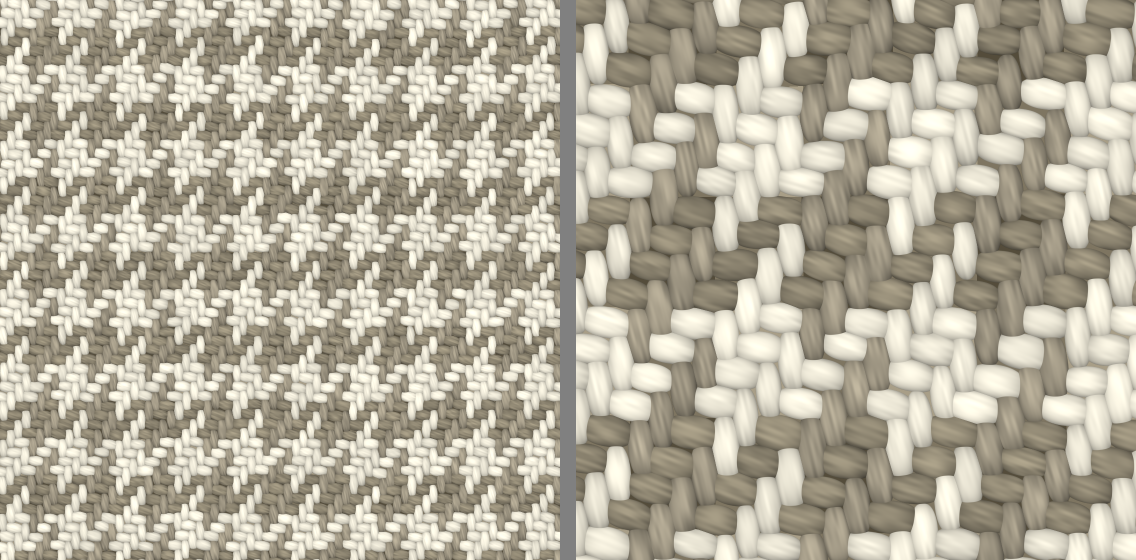
Left, the full canvas; right, a detail of the centre.
Reproduce this texture procedurally as a Shadertoy shader.

```glsl
const vec2 REPEATS = vec2(9.6, 7.5);        // checks across and down
const float THREADS = 8.0;                  // threads per check, half light, half dark
const float WEFT_START = 1.0;               // first light weft thread
const vec2 WARP_HALF = vec2(0.63, 1.12);    // half size of a float, in threads
const vec2 WEFT_HALF = vec2(1.23, 0.57);
const float ROUNDNESS = 2.3;                // superellipse exponent
const float TILT = 0.09;
const float JITTER = 0.16;
const float WOBBLE = 0.35;
const float EDGE_TONE = 0.56;
const float FIBRE = 0.17;
const float YARN_VARIATION = 0.10;
const vec2 LIGHT_DIR = vec2(-0.035, 0.06);
const vec3 CREAM = vec3(0.985, 0.965, 0.895);
const vec3 TAUPE_WARP = vec3(0.665, 0.630, 0.550);
const vec3 TAUPE_WEFT = vec3(0.605, 0.570, 0.485);
const vec3 GAP_DARK = vec3(0.33, 0.30, 0.23);
const vec3 GAP_LIGHT = vec3(0.66, 0.62, 0.53);
const int SAMPLES = 2;                      // supersampling per axis

float hash(vec2 p) {
    vec3 q = fract(p.xyx * 0.1031);
    q += dot(q, q.yzx + 33.33);
    return fract((q.x + q.y) * q.z);
}

float noise(vec2 p) {
    vec2 cell = floor(p), f = fract(p);
    f = f * f * (3.0 - 2.0 * f);
    return mix(mix(hash(cell), hash(cell + vec2(1, 0)), f.x),
               mix(hash(cell + vec2(0, 1)), hash(cell + 1.0), f.x), f.y);
}

bool isLight(float thread) {
    return mod(thread, THREADS) < 0.5 * THREADS;
}

// Lays one rounded float of yarn over whatever is lower
void layFloat(vec2 p, vec2 centre, bool isWarp, float soft,
              inout float top, inout vec3 colour) {
    vec2 seed = centre * 2.0;
    vec2 shift = vec2(hash(seed + 11.0), hash(seed + 47.0)) - 0.5;
    vec2 offset = p - centre - JITTER * shift;
    offset += TILT * (isWarp ? vec2(offset.y, 0.0) : vec2(0.0, offset.x));

    vec2 halfSize = (isWarp ? WARP_HALF : WEFT_HALF)
                  * (0.95 + 0.12 * hash(seed + 83.0));
    vec2 d = offset / halfSize;
    vec2 curve = pow(abs(d), vec2(ROUNDNESS));
    float height = 1.0 - curve.x - curve.y;

    // Twisted fibres run along the yarn
    vec2 yarn = isWarp ? d.yx : d;
    vec2 strand = vec2(yarn.x * 1.5, yarn.y * 4.0 + yarn.x * 1.6);
    float fibre = noise(strand + seed * 7.0) - 0.5;

    bool light = isWarp ? isLight(centre.x) : isLight(centre.y - WEFT_START);
    vec3 dye = light ? CREAM : (isWarp ? TAUPE_WARP : TAUPE_WEFT);
    float tone = mix(EDGE_TONE, 1.0, sqrt(clamp(height, 0.0, 1.0)));
    tone += dot(d, LIGHT_DIR) + fibre * FIBRE * (light ? 0.6 : 1.4);
    tone += YARN_VARIATION * (hash(seed + 29.0) - 0.5);

    colour = mix(colour, dye * tone, smoothstep(-soft, soft, height - top));
    top = max(top, height);
}

vec3 weave(vec2 p, float soft) {
    // Uneven thread paths
    p += WOBBLE * (vec2(noise(p * 0.23), noise(p * 0.23 + 71.0)) - 0.5);
    vec2 cell = floor(p);

    // Shadowed gaps, paler where light threads cross
    float paleness = 0.5 * (float(isLight(cell.x + 0.5))
                          + float(isLight(cell.y + 0.5 - WEFT_START)));
    vec3 colour = mix(GAP_DARK, GAP_LIGHT, paleness);
    float top = 0.0;

    // Two-over-two twill rising to the right
    for (int i = -1; i <= 1; i++) {
        float column = cell.x + float(i);
        float y = column - 4.0 * round((column - p.y) / 4.0);
        layFloat(p, vec2(column + 0.5, y), true, soft, top, colour);

        float row = cell.y + float(i);
        float x = row + 3.0 + 4.0 * round((p.x - row - 3.0) / 4.0);
        layFloat(p, vec2(x, row + 0.5), false, soft, top, colour);
    }
    return colour;
}

void mainImage(out vec4 fragColor, in vec2 fragCoord) {
    vec2 scale = REPEATS * THREADS / iResolution.xy;
    float soft = max(scale.x, scale.y) + 0.02;
    vec3 sum = vec3(0.0);
    for (int j = 0; j < SAMPLES; j++) {
        for (int i = 0; i < SAMPLES; i++) {
            vec2 subpixel = (vec2(i, j) + 0.5) / float(SAMPLES) - 0.5;
            sum += weave((fragCoord + subpixel) * scale, soft);
        }
    }
    fragColor = vec4(clamp(sum / float(SAMPLES * SAMPLES), 0.0, 1.0), 1.0);
}
```
